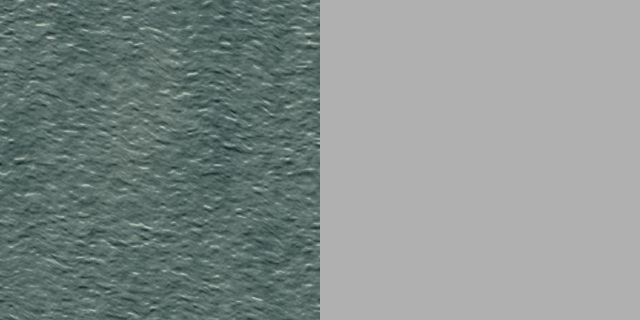
Write a Shadertoy shader that draws this texture.

```glsl
// Draws a square of rippled grey-green water beside a plain grey square.

const vec3 PLAIN_GREY = vec3(0.69);
const vec3 DEEP_TEAL = vec3(0.265, 0.355, 0.345);
const vec3 SILVER_GREEN = vec3(0.425, 0.485, 0.460);
const vec3 GLINT = vec3(0.76, 0.79, 0.73);

// Sine-free hash of a lattice cell
float hash(vec2 cell) {
    vec3 q = fract(vec3(cell.xyx) * 0.1031);
    q += dot(q, q.yzx + 33.33);
    return fract((q.x + q.y) * q.z);
}

// Smooth value noise in 0..1
float noise(vec2 p) {
    vec2 cell = floor(p);
    vec2 f = fract(p);
    f = f * f * (3.0 - 2.0 * f);
    float low = mix(hash(cell), hash(cell + vec2(1.0, 0.0)), f.x);
    float high = mix(hash(cell + vec2(0.0, 1.0)), hash(cell + 1.0), f.x);
    return mix(low, high, f.y);
}

float fbm(vec2 p) {
    float sum = 0.0;
    float weight = 0.5;
    for (int octave = 0; octave < 4; octave++) {
        sum += weight * noise(p);
        p = mat2(1.6, 0.9, -0.9, 1.6) * p + 17.3;
        weight *= 0.5;
    }
    return sum / 0.9375;
}

// Soft round patch, 1 at its centre
float patchAt(vec2 p, vec2 centre, vec2 radius) {
    vec2 d = (p - centre) / radius;
    return exp(-dot(d, d));
}

// Short, wide wavelets on a gently bent surface
float waveHeight(vec2 p) {
    p.y += 0.030 * noise(p * vec2(9.0, 6.0));
    p.y += 0.010 * noise(p * vec2(27.0, 19.0) + 5.0);
    p.y += 0.13 * p.x;
    float broad = noise(p * vec2(31.0, 68.0));
    float small = noise(p * vec2(59.0, 118.0) + 31.0);
    float fine = noise(p * vec2(112.0, 205.0) + 73.0);
    return 0.52 * broad + 0.32 * small + 0.16 * fine;
}

// Broad light and dark areas with faint upright streaks
float surfaceTone(vec2 p) {
    float tone = 0.53 + 0.50 * (fbm(p * vec2(13.0, 4.0) + 3.0) - 0.5);
    tone += 0.22 * (noise(p * vec2(38.0, 5.0) + 47.0) - 0.5);
    tone += 0.18 * patchAt(p, vec2(0.38, 0.60), vec2(0.17, 0.28));
    tone += 0.32 * patchAt(p, vec2(0.97, 0.91), vec2(0.06, 0.12));
    tone -= 0.25 * patchAt(p, vec2(0.74, 0.59), vec2(0.09, 0.14));
    tone -= 0.20 * patchAt(p, vec2(0.70, 0.94), vec2(0.13, 0.13));
    tone -= 0.20 * patchAt(p, vec2(0.21, 0.95), vec2(0.04, 0.10));
    tone -= 0.20 * patchAt(p, vec2(0.55, 0.29), vec2(0.04, 0.10));
    return clamp(tone, 0.0, 1.0);
}

vec3 water(vec2 p) {
    float tone = surfaceTone(p);
    vec3 colour = mix(DEEP_TEAL, SILVER_GREEN, tone);

    // Relief lit from above
    float height = waveHeight(p);
    float slope = height - waveHeight(p + vec2(-0.002, 0.0075));
    float contrast = 0.75 + 0.45 * noise(p * 11.0 + 9.0);
    colour += vec3(0.29, 0.28, 0.265) * slope * contrast;
    colour += 0.15 * (height - 0.5);

    // Bright crests and dark troughs
    float crest = smoothstep(0.11, 0.43, slope) * smoothstep(0.43, 0.75, height);
    colour = mix(colour, GLINT, crest * (0.35 + 0.50 * tone));
    float trough = smoothstep(0.12, 0.45, -slope);
    colour *= 1.0 - 0.16 * trough;

    // Fine grain
    colour += 0.045 * (noise(p * 240.0 + 19.0) - 0.5);
    return colour;
}

void mainImage(out vec4 fragColor, in vec2 fragCoord) {
    vec2 p = fragCoord / iResolution.y;
    float middle = 0.5 * iResolution.x / iResolution.y;
    float halfPixel = 0.5 / iResolution.y;
    float plainSide = smoothstep(middle - halfPixel, middle + halfPixel, p.x);
    vec3 colour = mix(water(p), PLAIN_GREY, plainSide);
    fragColor = vec4(clamp(colour, 0.0, 1.0), 1.0);
}
```
